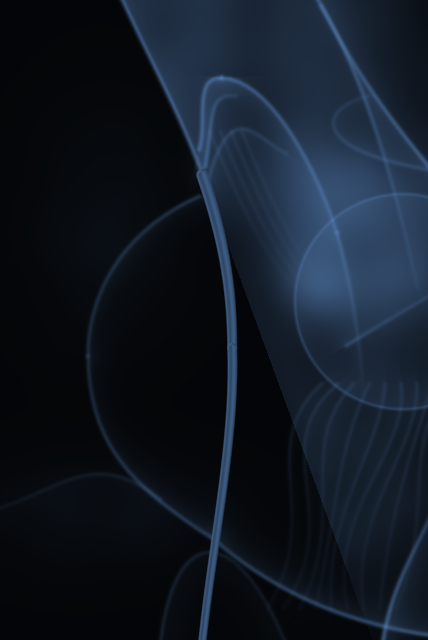
This background is drawn by a Shadertoy shader. Its source:

```glsl
// Blue smoke-like light strands, a hooked ribbon and a glowing ring on near-black.

const vec2 CANVAS = vec2(2, 3); // all places use this 2 x 3 frame
const vec3 TINT = vec3(.47, .7, 1);
const float BASE_LIGHT = .03;
const float PEAK_LIGHT = .85;
const float LINE_WIDTH = .011;
const float VEIL_GAIN = .4;
const float RIBBON_GAIN = .66;
const vec2 RING_CENTER = vec2(1.883, 1.586);
const float RING_RADIUS = .505;
const float SEGMENTS = 18.;
const float WISPS = 9.;
const float RAYS = 4.;

float pixel; // size of one pixel in the frame

vec2 gradient(vec2 cell) {
  float angle = 6.28 * fract(sin(dot(cell, vec2(91.7, 57.3))) * 437.5);
  return vec2(cos(angle), sin(angle));
}

float gradientNoise(vec2 p) {
  vec2 i = floor(p), f = fract(p), u = f * f * (3. - 2. * f), e = vec2(1, 0);
  float low = mix(dot(gradient(i), f), dot(gradient(i + e), f - e), u.x);
  float high = mix(dot(gradient(i + e.yx), f - e.yx), dot(gradient(i + 1.), f - 1.), u.x);
  return mix(low, high, u.y);
}

// Soft spot: center in xy, radii in zw
float blob(vec2 p, vec4 spot) {
  vec2 q = (p - spot.xy) / spot.zw;
  return exp(-dot(q, q));
}

// Signed distance to a cubic curve (positive on its left) and the place along it
vec2 cubic(vec2 p, vec4 ab, vec4 cd) {
  vec3 nearest = vec3(1e5, 0, 1);
  vec2 last = ab.xy;
  for (float i = 1.; i <= SEGMENTS; i++) {
    float t = i / SEGMENTS, s = 1. - t;
    vec2 next = s*s*s*ab.xy + 3.*s*t*(s*ab.zw + t*cd.xy) + t*t*t*cd.zw;
    vec2 e = next - last, w = p - last;
    float h = clamp(dot(w, e) / dot(e, e), 0., 1.);
    vec2 r = w - e * h;
    if (dot(r, r) < nearest.x)
      nearest = vec3(dot(r, r), t + (h - 1.) / SEGMENTS, e.x*w.y - e.y*w.x);
    last = next;
  }
  return vec2(sqrt(nearest.x) * (nearest.z < 0. ? -1. : 1.), nearest.y);
}

// Thin line with a veil on one side; gain runs from start to end
float strand(vec2 p, vec4 ab, vec4 cd, float start, float end, float veil) {
  vec2 c = cubic(p, ab, cd);
  float w = max(LINE_WIDTH, .8 * pixel);
  float side = smoothstep(-w, w, c.x * sign(veil));
  float haze = VEIL_GAIN * side * exp(-abs(c.x / veil));
  return mix(start, end, c.y) * (exp(-c.x * c.x / (w * w)) + haze);
}

// Opaque, softly streaked band over the light
float ribbon(float light, vec2 p, vec4 ab, vec4 cd, float start, float end) {
  vec2 c = cubic(p, ab, cd);
  float w = mix(start, end, c.y);
  float body = RIBBON_GAIN + .12 * cos(c.x / w * 5. - 1.5);
  return mix(light, body, smoothstep(w + pixel, w - pixel, abs(c.x)));
}

void mainImage(out vec4 fragColor, in vec2 fragCoord) {
  vec2 p = fragCoord / iResolution.xy * CANVAS;
  pixel = CANVAS.y / iResolution.y;

  // Broad glows, cut off along the upper edge of the ribbon
  vec4 edgeA = vec4(.566,3.01,.72,2.68), edgeB = vec4(.86,2.42,.945,2.18);
  float soft = pixel + .5 * max(0., 2.2 - p.y);
  float sheet = smoothstep(-soft, soft, cubic(p, edgeA, edgeB).x);
  float glow = .28 * blob(p, vec4(.95,2.95,.75,.7))
    + .24 * blob(p, vec4(1.52,2.12,.36,.36))
    + .36 * blob(p, vec4(1.78,1.8,.38,.3))
    + .2 * blob(p, vec4(1.48,1.66,.15,.15))
    + .15 * blob(p, vec4(1.6,1.75,.65,.9))
    + .1 * blob(p, vec4(1.7,.7,.55,.6));
  float cloud = 1. + .5 * gradientNoise(p * 3.);
  float light = BASE_LIGHT + cloud * (sheet * glow
    + .045 * blob(p, vec4(.5,1.95,.35,.5)) + .05 * blob(p, vec4(.45,.6,.5,.25)));

  // Ring with an inner veil and a streak across it
  float inside = RING_RADIUS - length(p - RING_CENTER);
  light += .2 * exp(-pow(inside / max(.008, pixel), 2.));
  light += .09 * smoothstep(-pixel, pixel, inside) * exp(-max(inside, 0.) / .15);
  light += strand(p, vec4(1.62,1.38,1.75,1.46), vec4(1.85,1.52,2.02,1.62), .2, .1, .06);

  // Upper right sheets and curl
  light += strand(p, vec4(1.48,3.01,1.68,2.68), vec4(1.82,2.25,1.95,1.65), .4, .05, .14)
    + strand(p, vec4(1.5,2.97,1.66,2.68), vec4(1.76,2.52,2.02,2.2), .25, .4, -.07)
    + strand(p, vec4(1.72,2.55,1.5,2.5), vec4(1.42,2.3,2.02,2.2), .08, .16, .05);

  // Hook, its inner line, the smaller fold below and fanned rays
  light += strand(p, vec4(.93,2.3,.97,2.42), vec4(.9,2.64,1.035,2.635), .42, .4, -.07)
    + strand(p, vec4(1.035,2.635,1.28,2.63), vec4(1.5,2.15,1.575,1.91), .4, .24, -.06)
    + strand(p, vec4(1.575,1.91,1.64,1.67), vec4(1.69,1.4,1.7,1.1), .24, 0., -.05)
    + strand(p, vec4(.96,2.22,1,2.45), vec4(.97,2.56,1.1,2.55), .35, .1, .04)
    + strand(p, vec4(.97,2.15,1.08,2.56), vec4(1.2,2.35,1.34,2.28), .16, .1, -.05);
  for (float i = 0.; i < RAYS; i++) {
    vec2 q = p - vec2(.05 * i, 0);
    light += strand(q, vec4(.98,2.38,1.1,2.1), vec4(1.2,1.85,1.38,1.65), .07, .01, .03);
  }

  // Left loop, running on to the lower right
  light += strand(p, vec4(.93,2.08,.57,1.92), vec4(.41,1.62,.41,1.33), .2, .15, .05)
    + strand(p, vec4(.41,1.33,.42,.9), vec4(.62,.72,1,.47), .15, .26, .05)
    + strand(p, vec4(1,.47,1.28,.23), vec4(1.6,.08,2.02,.02), .26, .4, .08);

  // Lower wisps and larger folds
  for (float i = 0.; i < WISPS; i++) {
    float x = 1.35 + .075 * i, bend = .2 * sin(i * 7. + 1.);
    light += strand(p, vec4(x + .15, 1.2, x - bend, .9), vec4(x + bend, .6, x - .1, .15), .09, .03, bend * .4);
  }
  light += strand(p, vec4(0,.62,.3,.72), vec4(.45,.9,.75,.66), .05, .1, -.06)
    + strand(p, vec4(.75,0,.82,.55), vec4(1.1,.55,1.33,0), .12, .08, -.12)
    + strand(p, vec4(1.79,0,1.83,.25), vec4(1.93,.4,2.02,.6), .45, .22, -.09);

  // Main ribbon over everything
  light += strand(p, edgeA, edgeB, .36, .44, .08);
  light = ribbon(light, p, vec4(.945,2.18,1.04,1.9), vec4(1.085,1.66,1.085,1.37), .027, .022);
  light = ribbon(light, p, vec4(1.085,1.37,1.1,.95), vec4(1,.5,.945,-.01), .022, .018);

  light = PEAK_LIGHT * (1. - exp(-light / PEAK_LIGHT));
  fragColor = vec4(TINT * light, 1);
}
```
